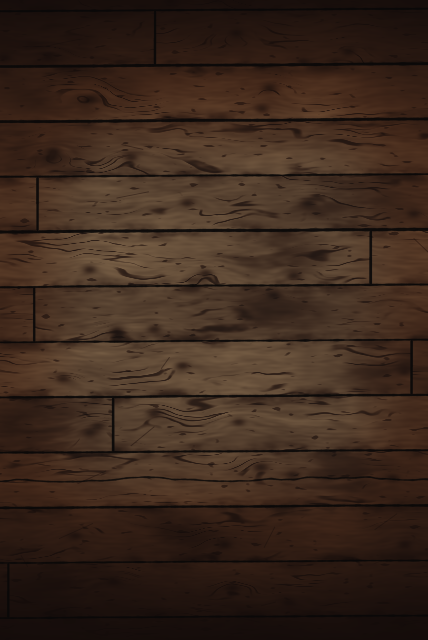
Give the GLSL for this texture, as a WebGL 2 fragment shader.

```glsl
#version 300 es
precision highp float;
// Dark, worn plank floor: staggered boards with grain, cracks, stains and a vignette.
uniform vec2 u_resolution;
out vec4 fragColor;

const float ROWS = 11.6;       // board heights per canvas height
const float TOP_STRIP = 0.18;  // part of a board showing above the first full row
const vec3 SEAM_COLOR = vec3(0.035, 0.03, 0.03);
const vec3 DARK_WOOD = vec3(0.065, 0.045, 0.045);
const vec3 MID_WOOD = vec3(0.225, 0.155, 0.115);
const vec3 PALE_WOOD = vec3(0.41, 0.32, 0.235);
const vec3 WARM_TINT = vec3(1.10, 0.94, 0.82);

// Per row, top down: butt joint (-1 is none), lightness, centre of the main stain.
const float JOINT[13] = float[](-1.0, 2.81, -1.0, -1.0, 0.68, 6.72, 0.62, 7.46, 2.05, -1.0, -1.0, 0.15, -1.0);
const float TONE[13] = float[](0.8, 0.95, 1.15, 0.95, 0.9, 1.05, 0.86, 0.95, 0.88, 0.92, 0.78, 0.85, 0.7);
const float STAIN[13] = float[](2.0, 0.9, 1.3, 0.4, 6.2, 4.9, 4.9, 7.2, 0.6, 6.3, 3.2, 1.3, 4.0);

vec2 hash2(vec2 p) {
  p = vec2(dot(p, vec2(127.1, 311.7)), dot(p, vec2(269.5, 183.3)));
  return fract(sin(p) * 43758.5);
}

float gradientNoise(vec2 p) {
  vec2 i = floor(p), f = fract(p);
  vec2 u = f * f * f * (f * (f * 6.0 - 15.0) + 10.0);
  vec2 o = vec2(1.0, 0.0);
  float a = dot(hash2(i) * 2.0 - 1.0, f);
  float b = dot(hash2(i + o) * 2.0 - 1.0, f - o);
  float c = dot(hash2(i + o.yx) * 2.0 - 1.0, f - o.yx);
  float d = dot(hash2(i + 1.0) * 2.0 - 1.0, f - 1.0);
  return mix(mix(a, b, u.x), mix(c, d, u.x), u.y);
}

float fbm(vec2 p) {
  float sum = 0.0, amp = 1.0;
  for (int i = 0; i < 4; i++) {
    sum += amp * gradientNoise(p);
    p = p * 2.03 + 17.3;
    amp *= 0.5;
  }
  return sum;
}

float stroke(float dist, float halfWidth, float soft) {
  return 1.0 - smoothstep(halfWidth - soft, halfWidth + soft, abs(dist));
}

float segment(vec2 p, vec2 a, vec2 dir) {
  return length(p - a - dir * clamp(dot(p - a, dir) / dot(dir, dir), 0.0, 1.0));
}

// Soft bump around each knot of a board.
float knots(vec2 p, float board, float tightness) {
  float sum = 0.0;
  for (int i = 0; i < 3; i++) {
    vec2 c = hash2(vec2(board * 3.7 + 1.0, float(i) + 5.0)) * vec2(7.7, 0.7) + vec2(0.0, 0.15);
    vec2 d = (p - c) * vec2(0.8, 1.3);
    sum += exp(-dot(d, d) * tightness);
  }
  return sum;
}

// Thin dark lines that follow the grain, broken up by a mask.
float cracks(vec2 p, float warp, float soft) {
  float field = gradientNoise(vec2(p.x * 0.45, p.y * 6.0 + warp * 2.5));
  float mask = smoothstep(0.0, 0.3, fbm(p * vec2(0.6, 1.8) + 31.0));
  return stroke(field, 0.035, soft * 2.0) * mask;
}

float scratches(vec2 p, float soft) {
  float sum = 0.0;
  for (int i = 0; i < 14; i++) {
    vec2 start = hash2(vec2(float(i), 9.0)) * vec2(7.7, ROWS);
    vec2 dir = (hash2(vec2(float(i), 23.0)) - vec2(0.3, 0.5)) * vec2(0.9, 0.8);
    sum = max(sum, stroke(segment(p, start, dir), 0.008, soft));
  }
  return sum;
}

float woodTone(vec2 q, vec2 p, float board, int row, float soft) {
  vec2 g = q + vec2(board * 17.0, board * 3.0);
  float warp = fbm(g * vec2(0.35, 0.9)) + 0.6 * knots(p, board, 9.0);
  float grain = gradientNoise(vec2(g.x * 0.9, g.y * 9.0 + warp * 3.0));
  float fibre = gradientNoise(vec2(g.x * 3.5, g.y * 19.0 + warp * 2.0));
  float blotch = fbm(g * vec2(0.55, 1.4) + 8.0);
  float flecks = smoothstep(0.30, 0.46, gradientNoise(g * vec2(4.5, 13.0) + 3.0));
  vec2 s = (p - vec2(STAIN[row], 0.5)) * vec2(0.75, 1.7);
  float stain = exp(-dot(s, s)) * smoothstep(-0.45, 0.35, blotch + grain * 0.5);
  float edge = min(p.y, 1.0 - p.y);
  float grime = (1.0 - smoothstep(0.0, 0.24, edge)) * smoothstep(-0.2, 0.5, fbm(g * vec2(1.1, 2.0)));
  float tone = TONE[row] + 0.20 * grain + 0.16 * fibre + 0.24 * blotch;
  tone *= 1.0 - 0.62 * stain;
  tone *= 1.0 - 0.6 * grime;
  tone *= 1.0 - 0.5 * flecks;
  tone *= 1.0 - 0.65 * cracks(g, warp, soft);
  tone *= 1.0 - 0.55 * min(knots(p, board, 90.0), 1.0);
  return tone;
}

// Gaps between rows, the butt joint, and a long split in one board.
float gaps(vec2 q, vec2 p, float joint, float row, float soft) {
  float rough = 0.012 * fbm(vec2(q.x * 5.0, floor(q.y + 0.5) * 7.0));
  float width = 0.014 + 0.014 * hash2(vec2(floor(q.y + 0.5), 4.0)).x + rough;
  float gap = stroke(min(p.y, 1.0 - p.y), width, soft);
  float hasJoint = step(0.0, joint);
  gap = max(gap, hasJoint * stroke(p.x - joint, 0.022 + rough, soft));
  float splitY = p.y - 0.52 - 0.12 * fbm(vec2(q.x * 0.6, 2.0));
  float split = stroke(splitY, 0.015 + rough, soft) * (1.0 - step(0.5, abs(row - 8.0)));
  return max(gap, split * 0.9);
}

float vignette(vec2 uv) {
  float vertical = smoothstep(-0.08, 0.34, uv.y) * (1.0 - smoothstep(0.62, 1.06, uv.y));
  return vertical * (1.0 - 0.35 * smoothstep(0.22, 0.5, abs(uv.x - 0.5)));
}

void main() {
  vec2 uv = vec2(gl_FragCoord.x / u_resolution.x, 1.0 - gl_FragCoord.y / u_resolution.y);
  float soft = 0.7 * ROWS / u_resolution.y;
  vec2 q = vec2(gl_FragCoord.x / u_resolution.y, uv.y) * ROWS - vec2(0.0, TOP_STRIP);
  q.y += 0.006 * (q.x - 3.9) + 0.012 * gradientNoise(q * vec2(0.7, 0.3));
  float row = floor(q.y);
  int index = clamp(int(row) + 1, 0, 12);
  vec2 p = vec2(q.x, q.y - row);
  float board = row + 0.5 * step(JOINT[index], q.x);

  float light = vignette(uv);
  float tone = woodTone(q, p, board, index, soft) * light;
  tone *= 1.0 - 0.4 * scratches(q, soft);
  tone = clamp(tone, 0.0, 1.15);
  vec3 color = mix(DARK_WOOD, MID_WOOD, min(tone * 2.0, 1.0));
  color = mix(color, PALE_WOOD, max(tone * 2.0 - 1.0, 0.0));
  color *= mix(WARM_TINT, vec3(1.0), smoothstep(0.5, 1.0, light));
  color = mix(color, SEAM_COLOR, 0.92 * gaps(q, p, JOINT[index], row, soft));
  fragColor = vec4(color, 1.0);
}
```
